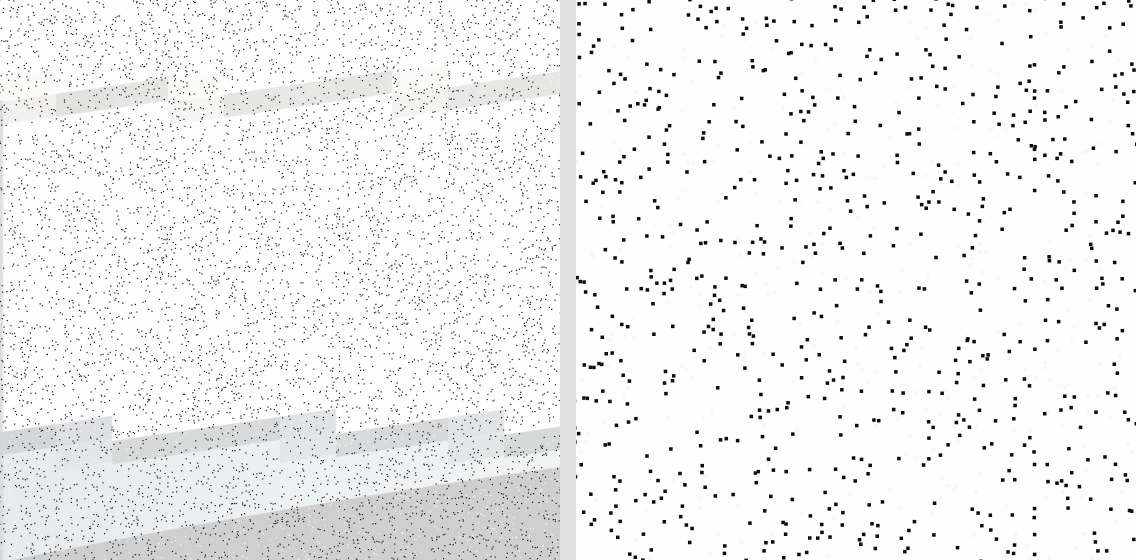
Left, the full canvas; right, a detail of the centre.
This texture is drawn by a WebGL 2 fragment shader. Its source:

```glsl
#version 300 es
precision highp float;
// White sheet with stepped, slanted pale bands and a grey wedge at the foot,
// peppered with tiny dark specks and a few light ones. Bands are built in
// columns; specks are jittered squares, one per occupied grid cell.

#define COLUMNS 10.0         // band columns across the canvas
#define BAND_SLOPE 0.145     // rise of the bands
#define BAND_STEP 0.045      // drop at each break
#define BAND_HEIGHT 0.041    // thickness of a band
#define FEATHER 0.0016       // softness of band edges
#define SPECK_CELLS 256.0    // speck grid cells across the canvas
#define SPECK_SHARE 0.1      // share of cells with a dark speck
#define LIGHT_SHARE 0.045    // share of cells with a light speck
#define SPECK_SIZE 0.0021    // side of a speck
#define SPECK_INK vec3(0.05)

uniform vec2 u_resolution;
out vec4 outColor;

vec3 hash3(vec2 p) {
  vec3 q = fract(p.xyx * vec3(0.1031, 0.1030, 0.0973));
  q += dot(q, q.yxz + 33.33);
  return fract((q.xxy + q.yzz) * q.zyx);
}

// Number of band breaks up to a column
float breaks(float column, float offset) {
  return floor((2.0 * column + offset) / 7.0);
}

// Soft coverage of the area below a height
float below(float y, float top) {
  return 1.0 - smoothstep(-FEATHER, FEATHER, y - top);
}

float strip(float y, float top, float height) {
  return below(y, top) - below(y, top - height);
}

// Background as seen by one column
vec3 columnColor(vec2 p, float column) {
  vec3 color = vec3(0.993);
  float tone = hash3(vec2(column + 7.0, 3.0)).x - 0.5;

  // Upper band: the column after each break is paler, with a faint cap
  float count = breaks(column, 1.0);
  float pale = count - breaks(column - 1.0, 1.0);
  float top = 0.818 + BAND_SLOPE * p.x - BAND_STEP * count;
  vec3 warm = mix(vec3(0.895, 0.895, 0.888), vec3(0.955, 0.952, 0.945), pale);
  color = mix(color, warm + 0.025 * tone, strip(p.y, top, BAND_HEIGHT));
  color = mix(color, vec3(0.98, 0.98, 0.972),
              pale * strip(p.y, top + BAND_HEIGHT, BAND_HEIGHT));

  // Lower band over a cool haze: the column before each break is doubled
  count = breaks(column, 3.0);
  pale = breaks(column + 1.0, 3.0) - count;
  top = 0.228 + BAND_SLOPE * p.x - BAND_STEP * count;
  vec3 haze = mix(vec3(0.91, 0.924, 0.934), vec3(0.945, 0.95, 0.952), p.x);
  color = mix(color, haze + 0.012 * tone, below(p.y, top));
  vec3 cool = mix(vec3(0.842, 0.848, 0.85), vec3(0.872, 0.88, 0.89), pale);
  color = mix(color, cool + 0.02 * tone, strip(p.y, top, BAND_HEIGHT));
  color = mix(color, vec3(0.89, 0.898, 0.904),
              pale * strip(p.y, top - BAND_HEIGHT, BAND_HEIGHT));
  return color;
}

// Blend of the two columns around the nearest border
vec3 sheet(vec2 p) {
  float border = floor(p.x * COLUMNS + 0.5);
  float side = smoothstep(-FEATHER, FEATHER, p.x - border / COLUMNS);
  vec3 color = mix(columnColor(p, border - 1.0), columnColor(p, border), side);

  // Shaded left margin
  float margin = 1.0 - smoothstep(0.002, 0.009, p.x);
  color = mix(color, vec3(0.83, 0.835, 0.845), margin * below(p.y, 0.82) * 0.8);

  // Grey wedge with a slightly bowed top
  float wedgeTop = -0.004 + 0.2 * p.x - 0.03 * p.x * p.x;
  return mix(color, vec3(0.812), below(p.y, wedgeTop));
}

// Coverage of dark (x) and light (y) specks over one pixel
vec2 specks(vec2 p, vec2 pixel) {
  vec2 cell = floor(p * SPECK_CELLS);
  vec2 cover = vec2(0.0);
  for (int j = -1; j <= 1; j++) {
    for (int i = -1; i <= 1; i++) {
      vec2 id = cell + vec2(i, j);
      vec3 h = hash3(id + 17.0);
      vec2 away = abs(p - (id + h.xy) / SPECK_CELLS);
      vec2 overlap = clamp((0.5 * (SPECK_SIZE + pixel) - away) / pixel,
                           vec2(0.0), min(vec2(1.0), SPECK_SIZE / pixel));
      float ink = overlap.x * overlap.y;
      float dark = step(h.z, SPECK_SHARE);
      float light = step(h.z, SPECK_SHARE + LIGHT_SHARE) - dark;
      cover = max(cover, ink * vec2(dark, light));
    }
  }
  return cover;
}

void main() {
  vec2 p = gl_FragCoord.xy / u_resolution;
  vec2 cover = specks(p, 1.0 / u_resolution);
  vec3 color = mix(sheet(p), vec3(0.97), cover.y);
  outColor = vec4(mix(color, SPECK_INK, cover.x), 1.0);
}
```
